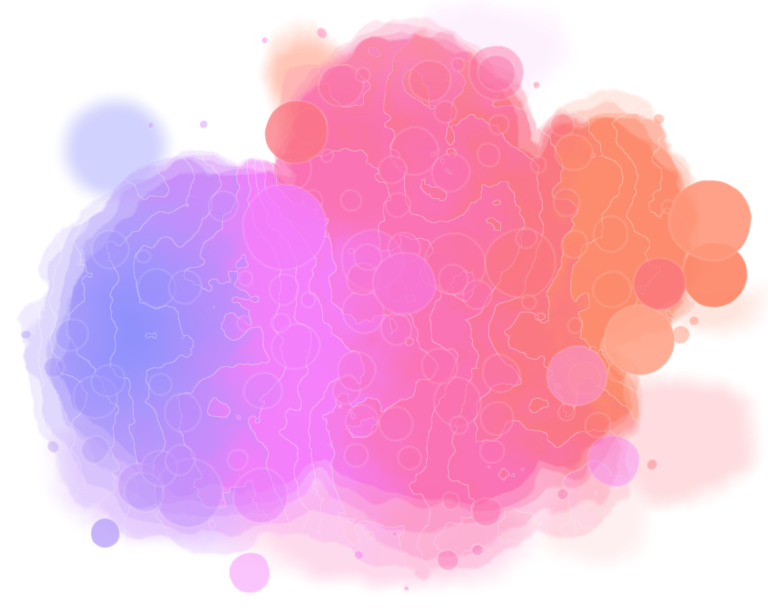
This background is drawn by a Shadertoy shader. Its source:

```glsl
// A watercolour cloud running from blue through magenta and coral to orange on white.
// Warped ellipses form layered washes, a stepped colour ramp gives contoured pigment,
// and translucent discs, scattered blots and splatter lie on top.
const vec3 PAPER = vec3(1.0);
const vec3 BLUE = vec3(0.56, 0.56, 0.99), LAVENDER = vec3(0.73, 0.63, 0.98);
const vec3 VIOLET = vec3(0.80, 0.54, 0.98), MAGENTA = vec3(0.96, 0.49, 0.98);
const vec3 PINK = vec3(0.98, 0.44, 0.70), CORAL = vec3(0.98, 0.46, 0.50);
const vec3 ORANGE = vec3(0.99, 0.54, 0.42), PEACH = vec3(1.0, 0.64, 0.54);
const float STEPS = 15.0;        // pigment contours per canvas height
const float LINE_WIDTH = 0.0018; // in canvas heights
const float LINE_GLOW = 0.24;
const float WARP = 0.055;        // raggedness of washes

vec3 col = PAPER; // painted so far
vec2 discPos;     // slightly warped position for discs

float hash(vec2 p) { return fract(sin(dot(p, vec2(127.1, 311.7))) * 43758.5); }

float noise(vec2 p) {
    vec2 i = floor(p), f = fract(p);
    f = f * f * (3.0 - 2.0 * f);
    return mix(mix(hash(i), hash(i + vec2(1, 0)), f.x),
               mix(hash(i + vec2(0, 1)), hash(i + vec2(1, 1)), f.x), f.y);
}

float fbm(vec2 p) {
    float sum = 0.0, gain = 0.5;
    for (int i = 0; i < 5; i++, gain *= 0.5) {
        sum += gain * noise(p);
        p = mat2(1.6, 1.2, -1.2, 1.6) * p + 3.7;
    }
    return sum;
}

float fall(float a, float b, float x) { return 1.0 - smoothstep(a, b, x); }

float ellipse(vec2 p, vec2 centre, vec2 radii) {
    return (length((p - centre) / radii) - 1.0) * min(radii.x, radii.y);
}

float bodyDistance(vec2 p) {
    float d = ellipse(p, vec2(0.378, 0.442), vec2(0.305, 0.29));
    d = min(d, ellipse(p, vec2(0.706, 0.475), vec2(0.31, 0.35)));
    d = min(d, ellipse(p, vec2(0.67, 0.765), vec2(0.205, 0.18)));
    d = min(d, ellipse(p, vec2(1.0, 0.625), vec2(0.145, 0.20)));
    return min(d, ellipse(p, vec2(0.92, 0.34), vec2(0.115, 0.15)));
}

// Mostly x, pulled to coral on top and pink below
float rampPosition(vec2 p) {
    float top = smoothstep(0.54, 0.78, p.y) * smoothstep(0.38, 0.5, p.x) * fall(0.85, 0.95, p.x);
    float low = fall(0.18, 0.4, p.y) * smoothstep(0.68, 0.8, p.x);
    return mix(mix(p.x, 0.83, 0.8 * top), 0.74, 0.75 * low);
}

vec3 pigment(float u, vec2 p) {
    vec3 c = mix(LAVENDER, VIOLET, smoothstep(0.15, 0.34, u));
    c = mix(c, MAGENTA, smoothstep(0.33, 0.44, u));
    c = mix(c, PINK, smoothstep(0.51, 0.70, u));
    c = mix(c, CORAL, smoothstep(0.74, 0.89, u));
    c = mix(c, ORANGE, smoothstep(0.90, 0.98, u));
    vec2 fromBlue = (p - vec2(0.21, 0.46)) / vec2(0.13, 0.16);
    return mix(c, BLUE, exp(-dot(fromBlue, fromBlue)));
}

void wash(vec2 p, vec2 centre, vec2 radii, vec3 tint, float strength) {
    col = mix(col, mix(PAPER, tint, strength), 0.9 * fall(-0.03, 0.015, ellipse(p, centre, radii)));
}

// Translucent disc with a fine pale rim
void disc(float x, float y, float radius, vec3 tint, float opacity) {
    float d = length(discPos - vec2(x, y)) - radius, px = 1.0 / iResolution.y;
    col = mix(col, tint, opacity * fall(-px, px, d));
    col = mix(col, PAPER, 0.5 * LINE_GLOW * fall(0.0, LINE_WIDTH + px, abs(d)));
}

void scatter(float size, float seed) {
    for (int k = 0; k < 9; k++) {
        vec2 cell = floor(discPos / size) + vec2(k % 3, k / 3) - 1.0, id = cell + seed;
        vec2 c = (cell + 0.2 + 0.6 * vec2(hash(id), hash(id + 5.3))) * size;
        float pick = hash(id + 9.1), d = bodyDistance(c);
        float radius = size * mix(0.14, 0.45, hash(id + 2.7)) * (d > 0.0 ? 0.3 : 1.0);
        vec3 tint = pigment(rampPosition(c) + 0.1 * hash(id + 7.9) - 0.05, c);
        if (d < -0.03 ? pick < 0.55 : d < 0.09 && pick < 0.3) disc(c.x, c.y, radius, tint, 0.45);
    }
}

void mainImage(out vec4 fragColor, in vec2 fragCoord) {
    vec2 p = fragCoord / iResolution.y;
    vec2 q = p + WARP * (vec2(fbm(p * 11.0), fbm(p * 11.0 + 17.0)) - 0.5);
    discPos = mix(p, q, 0.2);
    // Pale outer washes
    wash(q, vec2(0.80, 0.91), vec2(0.13, 0.08), MAGENTA, 0.12);
    wash(discPos, vec2(0.19, 0.755), vec2(0.09, 0.085), BLUE, 0.45);
    wash(q, vec2(0.31, 0.22), vec2(0.23, 0.12), VIOLET, 0.35);
    wash(q, vec2(0.64, 0.12), vec2(0.25, 0.09), PINK, 0.28);
    wash(q, vec2(1.10, 0.28), vec2(0.15, 0.11), CORAL, 0.28);
    wash(q, vec2(0.985, 0.15), vec2(0.095, 0.09), CORAL, 0.12);
    wash(q, vec2(1.17, 0.49), vec2(0.085, 0.045), ORANGE, 0.25);
    wash(q, vec2(0.51, 0.86), vec2(0.07, 0.09), PEACH, 0.7);
    // Layered body with stepped pigment and pale contours
    float spread = 0.012 + 0.045 * fall(0.1, 0.35, p.y) + 0.02 * fall(0.1, 0.3, p.x);
    float d = bodyDistance(q), cover = 0.0;
    for (float i = 0.0; i < 5.0; i++)
        cover += 0.2 * fall(-0.003, 0.003, d + 0.025 * noise(p * 23.0 + i * 7.0) - 0.012 + spread * (i * 0.5 - 1.0));
    float u = rampPosition(q), level = u * STEPS + 5.0 * fbm(p * 7.0);
    float crest = 0.5 - abs(fract(level) - 0.5);
    float contour = fall(0.0, 1.0, crest / (fwidth(level) * iResolution.y * LINE_WIDTH + 0.0001));
    vec3 body = pigment(u + 0.9 * (0.5 - fract(level)) / STEPS, q);
    body = mix(body, PAPER, max(LINE_GLOW * contour, 0.15 * smoothstep(0.78, 0.95, p.y)));
    col = mix(col, body, 0.98 * cover);
    scatter(0.13, 3.0);
    scatter(0.07, 41.0);
    // Large discs, left to right
    disc(0.174, 0.122, 0.024, LAVENDER, 0.8);
    disc(0.411, 0.057, 0.033, MAGENTA, 0.45);
    disc(0.468, 0.626, 0.07, MAGENTA, 0.75);
    disc(0.488, 0.783, 0.052, CORAL, 0.75);
    disc(0.665, 0.532, 0.051, mix(MAGENTA, PINK, 0.5), 0.8);
    disc(0.947, 0.381, 0.05, mix(MAGENTA, PEACH, 0.5), 0.7);
    disc(1.01, 0.24, 0.042, MAGENTA, 0.4);
    disc(1.051, 0.44, 0.057, PEACH, 0.9);
    disc(1.174, 0.548, 0.053, ORANGE, 0.95);
    disc(1.169, 0.637, 0.066, mix(ORANGE, PEACH, 0.5), 0.9);
    disc(1.084, 0.532, 0.042, CORAL, 0.75);
    fragColor = vec4(col, 1.0);
}
```
